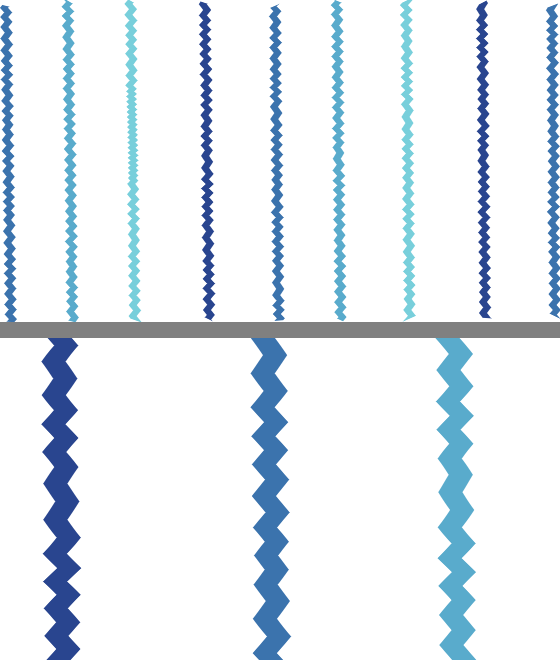
Top, the full canvas; bottom, a detail of the centre.
Write a WebGL 2 fragment shader that draws this pattern.

```glsl
#version 300 es
precision highp float;
// Nine upright zigzag ribbons in four repeating blues on white, slightly leaning and uneven.

uniform vec2 u_resolution;
out vec4 outColor;

// Lengths are fractions of the canvas width.
const int   RIBBONS     = 9;
const float FIRST_X     = 0.0104;
const float GROUP_STEP  = 0.4876;
const vec4  OFFSETS     = vec4(0.0, 0.1107, 0.2227, 0.3555);
const vec4  ODD_SHIFT   = vec4(-0.0072, -0.0072, 0.0046, 0.0072);
const vec4  TOP_GAP     = vec4(0.0104, 0.0013, 0.0013, 0.0052);
const vec4  BOTTOM_GAP  = vec4(0.0, 0.0007, 0.0033, 0.0046);
const float GAP_GROWTH  = 0.0026;
const float HALF_WIDTH  = 0.0072;
const float TOOTH_DEPTH = 0.0038;
const float TOOTH_STEP  = 0.0182;
const float LEAN        = 0.0155;
const float LEAN_LOSS   = 0.0008;
const float WANDER      = 0.0018;
const float PHASE_DRIFT = 0.7;
const float CUT_SLOPE   = 0.6;
const int   BUNCHED     = 2;      // ribbon with a stretch of crowded teeth
const float BUNCH_START = 0.156;
const float BUNCH_SPAN  = 0.170;

const vec3 WHITE = vec3(1.0);
const vec3 BLUES[4] = vec3[4](
    vec3(0.23, 0.45, 0.68),
    vec3(0.35, 0.67, 0.80),
    vec3(0.47, 0.81, 0.86),
    vec3(0.16, 0.27, 0.56));

float hash(vec2 p) {
    vec3 q = fract(vec3(p.xyx) * 0.1031);
    q += dot(q, q.yzx + 33.33);
    return fract((q.x + q.y) * q.z);
}

// One-dimensional gradient noise, about -0.5 to 0.5.
float gradientNoise(float x, float seed) {
    float cell = floor(x), f = x - cell;
    float a = (hash(vec2(cell, seed)) * 2.0 - 1.0) * f;
    float b = (hash(vec2(cell + 1.0, seed)) * 2.0 - 1.0) * (f - 1.0);
    return mix(a, b, f * f * f * (f * (f * 6.0 - 15.0) + 10.0));
}

float triangleWave(float phase) {
    return abs(fract(phase) - 0.5) * 4.0 - 1.0;
}

// Signed distance to ribbon i; depth is measured down from the top edge.
float ribbonDistance(int i, float x, float depth, float height) {
    int kind = i % 4;
    float group = float(i / 4);
    float seed = float(i) * 7.0 + 3.0;

    // Centre line
    float centre = FIRST_X + group * GROUP_STEP + OFFSETS[kind]
                 + mod(group, 2.0) * ODD_SHIFT[kind]
                 + (LEAN - LEAN_LOSS * float(i)) * depth
                 + WANDER * gradientNoise(depth * 9.0, seed);

    // Uneven teeth
    float phase = depth / TOOTH_STEP + hash(vec2(seed, 1.0))
                + PHASE_DRIFT * gradientNoise(depth * 14.0, seed + 1.0);
    float toothDepth = TOOTH_DEPTH * (1.0 + 0.5 * gradientNoise(depth * 20.0, seed + 2.0));
    if (i == BUNCHED) {
        float along = depth - BUNCH_START;
        phase += clamp(along, 0.0, BUNCH_SPAN) / TOOTH_STEP;
        if (along > 0.0 && along < BUNCH_SPAN) toothDepth *= 0.6;
    }
    float dx = x - centre;
    float slope = 4.0 * TOOTH_DEPTH / TOOTH_STEP;
    float side = (abs(dx - toothDepth * triangleWave(phase)) - HALF_WIDTH)
               / sqrt(1.0 + slope * slope);

    // Slanted cut ends
    float topCut = TOP_GAP[kind] - depth
                 + dx * CUT_SLOPE * (hash(vec2(seed, 2.0)) * 2.0 - 1.0);
    float bottomCut = depth - height + BOTTOM_GAP[kind] + GAP_GROWTH * group * group
                    + dx * CUT_SLOPE * (hash(vec2(seed, 3.0)) * 2.0 - 1.0);
    return max(side, max(topCut, bottomCut));
}

void main() {
    vec2 p = gl_FragCoord.xy / u_resolution.x;
    float height = u_resolution.y / u_resolution.x;
    float softness = 0.6 / u_resolution.x;

    vec3 color = WHITE;
    for (int i = 0; i < RIBBONS; i++) {
        float d = ribbonDistance(i, p.x, height - p.y, height);
        color = mix(color, BLUES[i % 4], 1.0 - smoothstep(-softness, softness, d));
    }
    outColor = vec4(color, 1.0);
}
```
